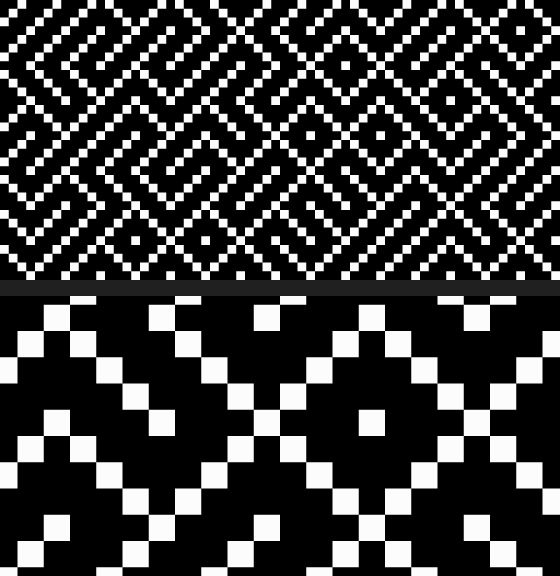
Top: the whole. Bottom: its middle third, enlarged.
Give the GLSL for this pattern, as a WebGL 1 fragment shader.

```glsl
precision highp float;
// Stepped diagonal maze: square tiles, each holding one of two diagonals built of square cells.

uniform vec2 u_resolution;

const vec2 TILES = vec2(16.0, 8.0);      // tiles across and down
const float CELLS = 4.0;                 // cells along a tile side
const float RISING_SHARE = 0.56;         // share of tiles whose diagonal rises to the right
const vec2 SEED = vec2(37.0, 91.0);      // picks the arrangement
const vec3 GROUND = vec3(0.0);
const vec3 INK = vec3(0.99);
const int SAMPLES = 4;                   // smoothing samples per pixel side

float hash(vec2 p) {
  vec3 q = fract(p.xyx * vec3(0.1031, 0.1030, 0.0973));
  q += dot(q, q.yzx + 33.33);
  return fract((q.x + q.y) * q.z);
}

// 1 on inked cells; uv runs from 0 to 1, with y downwards.
float mazeInk(vec2 uv) {
  vec2 grid = uv * TILES;
  vec2 tile = mod(floor(grid), TILES);
  vec2 cell = floor(fract(grid) * CELLS);
  float last = CELLS - 1.0;

  // The far corner cell is a joint, inked in every tile.
  float joint = step(last - 0.5, min(cell.x, cell.y));
  float falling = 1.0 - step(0.5, abs(cell.x - cell.y));
  float rising = 1.0 - step(0.5, abs(cell.x + cell.y - (last - 1.0)));

  float isRising = step(hash(tile + SEED), RISING_SHARE);
  return max(joint, mix(falling, rising, isRising));
}

void main() {
  // Average over the pixel to smooth cell edges at any size.
  float coverage = 0.0;
  for (int j = 0; j < SAMPLES; j++) {
    for (int i = 0; i < SAMPLES; i++) {
      vec2 offset = (vec2(float(i), float(j)) + 0.5) / float(SAMPLES) - 0.5;
      vec2 uv = (gl_FragCoord.xy + offset) / u_resolution;
      coverage += mazeInk(vec2(uv.x, 1.0 - uv.y));
    }
  }
  coverage /= float(SAMPLES * SAMPLES);

  gl_FragColor = vec4(mix(GROUND, INK, coverage), 1.0);
}
```
